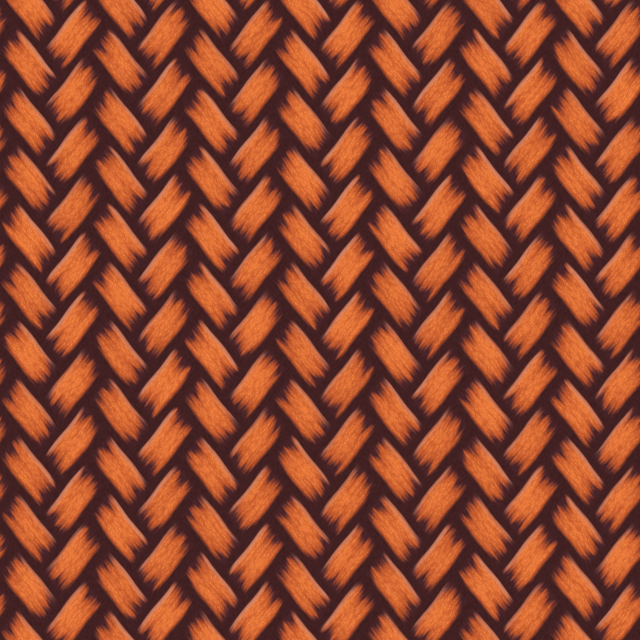
Give the GLSL for this pattern, as a Shadertoy shader.

```glsl
// Herringbone weave of glossy orange-brown straps with dark frayed ends, tiling 7 by 11.

const vec2 REPEATS = vec2(7.0, 11.0);
const vec2 PHASE = vec2(0.062, 0.013);

const vec3 GAP = vec3(0.25, 0.125, 0.125);
const vec3 UMBER = vec3(0.45, 0.21, 0.155);
const vec3 RUST = vec3(0.66, 0.295, 0.155);
const vec3 ORANGE = vec3(0.77, 0.355, 0.18);
const vec3 AMBER = vec3(0.91, 0.47, 0.23);
const vec3 SHEEN = vec3(0.80, 0.53, 0.44);

struct Strap {
    vec2 pos;   // x along 0..2, y across 0..1 from the upper edge
    vec2 id;    // wraps with the canvas
};

vec2 hash22(vec2 p) {
    vec3 q = fract(p.xyx * vec3(0.1031, 0.1030, 0.0973));
    q += dot(q, q.yzx + 33.33);
    return fract((q.xx + q.yz) * q.zy);
}

// Distance to the nearest scattered point
float cellular(vec2 p) {
    vec2 cell = floor(p);
    float nearest = 2.0;
    for (int y = -1; y <= 1; y++) {
        for (int x = -1; x <= 1; x++) {
            vec2 c = cell + vec2(x, y);
            nearest = min(nearest, length(c + hash22(c) - p));
        }
    }
    return nearest;
}

// Layered sines, long along the strap and fine across it
float streaks(vec2 p, vec2 seed) {
    float sum = 0.0;
    float amp = 0.5;
    float freq = 11.0;
    for (int i = 0; i < 4; i++) {
        float phase = 6.2832 * fract(seed.x * 3.7 + seed.y * float(i + 2));
        float bend = sin(p.x * 2.6 + phase * 2.0);
        sum += amp * sin(p.y * freq + phase + bend);
        freq *= 1.83;
        amp *= 0.72;
    }
    return sum;
}

// Each strap covers two cells of a diagonal grid
Strap herringbone(vec2 uv) {
    vec2 d = uv * REPEATS * vec2(2.0, 1.0);
    vec2 grid = vec2(d.x + d.y, d.x - d.y);
    vec2 cell = floor(grid);
    vec2 f = grid - cell;
    float k = mod(cell.x + cell.y, 4.0);
    bool rising = k < 1.5;
    float second = mod(k, 2.0);
    vec2 first = cell - second * (rising ? vec2(1, 0) : vec2(0, 1));
    vec2 pos = rising ? vec2(f.x + second, f.y) : vec2(f.y + second, 1.0 - f.x);
    vec2 id = mod(vec2(first.x + first.y, first.x - first.y) + 0.5, REPEATS * vec2(4.0, 2.0));
    return Strap(pos, floor(id));
}

vec3 ramp(float light) {
    vec3 c = mix(GAP, UMBER, smoothstep(0.05, 0.32, light));
    c = mix(c, RUST, smoothstep(0.28, 0.54, light));
    c = mix(c, ORANGE, smoothstep(0.50, 0.76, light));
    return mix(c, AMBER, smoothstep(0.74, 1.05, light));
}

vec3 strapColor(Strap s) {
    vec2 seed = hash22(s.id + 3.0);
    float along = s.pos.x;
    float across = s.pos.y + 0.012 * sin(along * 5.0 + seed.x * 6.2832);
    float tip = min(along, 2.0 - along);
    float fiber = streaks(vec2(along, across), seed);
    float grain = cellular(vec2(along * 6.0, across * 13.0) + s.id * 17.0);
    float speckle = cellular(vec2(along, across) * 12.0 + s.id * 23.0);

    // Frayed shadow at the tips, rounded shadow at the sides
    float fray = smoothstep(0.06, 0.62, tip + 0.15 * fiber * smoothstep(0.0, 0.25, tip));
    float side = smoothstep(0.04, 0.17, across) * smoothstep(0.05, 0.25, 1.0 - across);
    float body = 0.87 + 0.06 * fiber + 0.16 * (0.5 - grain) + 0.08 * (seed.y - 0.5);
    body += 0.10 * smoothstep(0.4, 1.0, tip) - 0.08 * across;
    vec3 color = ramp(fray * side * body);

    // Golden flecks and pale upper rim
    float fleck = smoothstep(0.28, 0.08, speckle) * fray * side;
    color += fleck * vec3(0.05, 0.06, 0.01);
    float rim = smoothstep(0.05, 0.12, across) * smoothstep(0.25, 0.13, across);
    rim *= smoothstep(0.10, 0.45, tip) * (0.55 + 0.25 * fiber);
    color = mix(color, SHEEN, clamp(rim, 0.0, 0.8));

    // Plum tint in the shaded tips
    float plum = (1.0 - fray) * side * smoothstep(0.05, 0.2, tip);
    return color + plum * vec3(0.03, 0.015, 0.03) + 0.03 * (0.5 - grain);
}

void mainImage(out vec4 fragColor, in vec2 fragCoord) {
    vec2 uv = fragCoord / iResolution.xy;
    fragColor = vec4(strapColor(herringbone(uv - PHASE)), 1.0);
}
```
